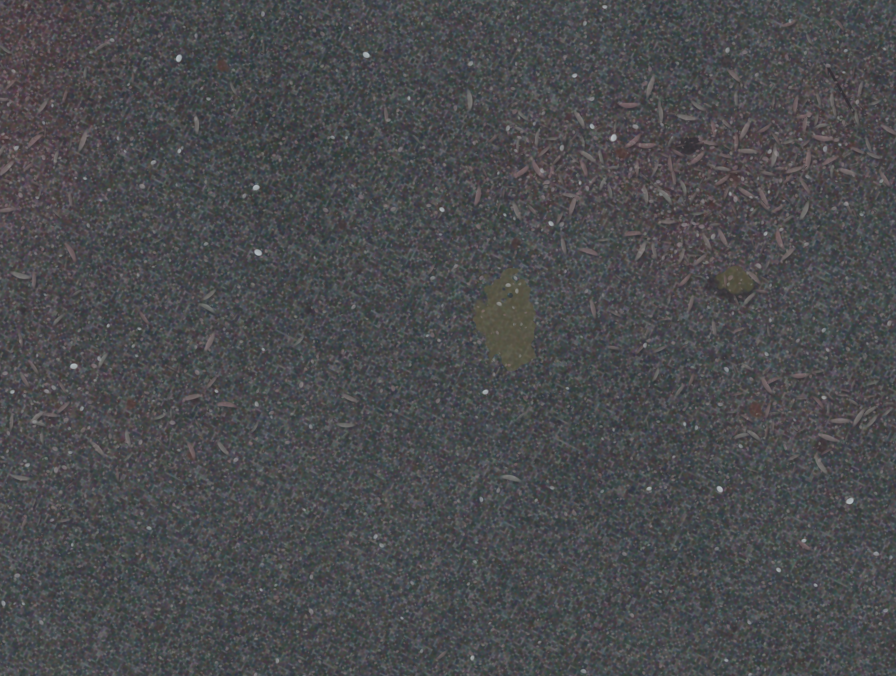
Write a Shadertoy shader that draws this texture.

```glsl
// Dark, grainy sand strewn with pale shell chips, pebbles and olive flakes.

const vec3 SAND = vec3(0.280, 0.291, 0.301);
const vec3 WARM_SAND = vec3(0.318, 0.282, 0.297);
const vec3 SHELL_PINK = vec3(0.48, 0.39, 0.40);
const vec3 SHELL_GREY = vec3(0.48, 0.49, 0.47);
const vec3 CHALK = vec3(0.70, 0.73, 0.74);
const vec3 RUST = vec3(0.36, 0.23, 0.21);
const vec3 OLIVE = vec3(0.345, 0.335, 0.270);
const vec3 SHADOW = vec3(0.18, 0.17, 0.19);

// Hash without sine
vec3 hash3(vec2 cell, float seed) {
    vec3 h = fract(vec3(cell.xyx + seed * 17.3) * vec3(0.1031, 0.1030, 0.0973));
    h += dot(h, h.yxz + 33.33);
    return fract((h.xxy + h.yzz) * h.zyx);
}

// Smooth noise with three independent channels
vec3 noise3(vec2 p, float seed) {
    vec2 i = floor(p), f = fract(p);
    f = f * f * (3.0 - 2.0 * f);
    vec3 low = mix(hash3(i, seed), hash3(i + vec2(1, 0), seed), f.x);
    vec3 high = mix(hash3(i + vec2(0, 1), seed), hash3(i + vec2(1, 1), seed), f.x);
    return mix(low, high, f.y);
}

mat2 rotation(float angle) {
    float c = cos(angle), s = sin(angle);
    return mat2(c, -s, s, c);
}

float blob(vec2 p, vec2 center, vec2 radius) {
    vec2 q = (p - center) / radius;
    return exp(-dot(q, q));
}

// Where the shell litter gathers
float litter(vec2 p) {
    float drift = blob(p, vec2(0.93, 0.76), vec2(0.22, 0.075))
                + blob(p, vec2(1.22, 0.82), vec2(0.13, 0.09))
                + blob(p, vec2(1.04, 0.62), vec2(0.10, 0.10))
                + 0.8 * blob(p, vec2(1.19, 0.39), vec2(0.13, 0.06))
                + 0.5 * blob(p, vec2(0.03, 0.82), vec2(0.11, 0.20))
                + 0.4 * blob(p, vec2(0.12, 0.40), vec2(0.24, 0.15));
    return clamp(drift * (0.45 + 1.1 * noise3(p * 14.0, 3.0).x), 0.0, 1.0);
}

// Scattered ellipses: x coverage, y tone, z hue choice.
// chance = (everywhere, extra in litter), size = (half length, half width)
vec3 scatter(vec2 p, float scale, vec2 chance, vec2 size, float soft, float seed) {
    vec3 found = vec3(0.0);
    vec2 home = floor(p * scale);
    for (int y = -1; y <= 1; y++)
    for (int x = -1; x <= 1; x++) {
        vec2 cell = home + vec2(x, y);
        vec3 place = hash3(cell, seed), look = hash3(cell, seed + 5.0);
        vec2 center = (cell + 0.1 + 0.8 * place.xy) / scale;
        if (place.z > chance.x + chance.y * litter(center)) continue;
        vec2 radius = size * mix(0.5, 1.3, look.x * look.x);
        vec2 q = rotation(look.y * 6.283) * (p - center);
        q.y += q.x * q.x / size.x * (look.z - 0.5) * 0.25;
        float d = (length(q / radius) - 1.0) * radius.y;
        float cover = smoothstep(soft, -soft, d);
        float tone = look.x + 0.35 * clamp(q.y / radius.y, -1.0, 1.0);
        if (cover > found.x) found = vec3(cover, tone, look.z);
    }
    return found;
}

// Ragged flake: coverage with a torn outline
float flake(vec2 p, vec2 center, vec2 radius, float rag) {
    vec2 q = (p - center) / radius;
    float tear = noise3(p * 45.0, 8.0).x + 0.5 * noise3(p * 110.0, 9.0).y - 0.75;
    return smoothstep(0.1, -0.1, length(q) - 0.9 + rag * tear);
}

float stick(vec2 p, vec2 a, vec2 b, float radius, float soft) {
    vec2 along = b - a;
    float t = clamp(dot(p - a, along) / dot(along, along), 0.0, 1.0);
    return smoothstep(soft, -soft, length(p - a - t * along) - radius);
}

// Fine grain around zero: slight colour, few bright peaks
vec3 grain(vec2 p, float scale, float seed) {
    vec3 hue = noise3(rotation(0.5) * p * scale, seed) - 0.5;
    float light = noise3(rotation(1.1) * p * scale, seed + 2.0).x;
    return (light * light - 0.28) * 0.14 + hue * vec3(0.085, 0.055, 0.065);
}

void mainImage(out vec4 fragColor, in vec2 fragCoord) {
    vec2 p = fragCoord / iResolution.y;
    float soft = max(0.0013, 0.7 / iResolution.y);
    float mess = litter(p);

    // Sand bed with broad tints
    float redEdge = blob(p, vec2(0.0, 0.95), vec2(0.16, 0.35));
    vec3 color = mix(SAND, WARM_SAND, clamp(0.7 * mess + 0.8 * redEdge, 0.0, 1.0));
    color -= 0.02 * blob(p, vec2(0.38, 0.82), vec2(0.35, 0.15));
    color += 0.02 * (noise3(p * 7.0, 1.0).x - 0.5);

    // Grain at two sizes
    color += grain(p, 290.0, 21.0) + 0.35 * grain(p, 140.0, 31.0);

    // Flakes, dark hollows and a twig
    vec3 leaf = OLIVE + 0.4 * grain(p, 250.0, 25.0);
    color = mix(color, leaf, 0.85 * flake(p, vec2(0.745, 0.52), vec2(0.050, 0.056), 1.1));
    color = mix(color, SHADOW, 0.6 * flake(p, vec2(1.080, 0.578), vec2(0.037, 0.025), 0.5));
    color = mix(color, leaf * 0.95, 0.9 * flake(p, vec2(1.085, 0.586), vec2(0.032, 0.021), 0.5));
    color = mix(color, SHADOW, 0.7 * flake(p, vec2(1.022, 0.785), vec2(0.022, 0.016), 0.8));
    color = mix(color, SHADOW, 0.8 * stick(p, vec2(1.225, 0.90), vec2(1.262, 0.835), 0.002, soft));
    vec3 pebble = scatter(p, 16.0, vec2(0.06, 0.30), vec2(0.009, 0.007), 0.003, 11.0);
    color = mix(color, mix(SHADOW, RUST, pebble.z), 0.6 * pebble.x);

    // Shell chips above their shadows
    vec2 chip = vec2(0.0115, 0.0030);
    vec2 chipChance = vec2(0.006, 0.75);
    float shade = scatter(p + vec2(-0.002, 0.004), 50.0, chipChance, chip, soft * 1.5, 41.0).x;
    color = mix(color, SHADOW, 0.4 * shade);
    vec3 shell = scatter(p, 50.0, chipChance, chip, soft, 41.0);
    color = mix(color, mix(SHELL_PINK, SHELL_GREY, shell.z) * (0.72 + 0.38 * shell.y), 0.7 * shell.x);

    // Pale crumbs, from sand glints to a few chalky pebbles
    vec3 glint = scatter(p, 120.0, vec2(0.16, 0.25), vec2(0.0021, 0.0016), soft, 71.0);
    color = mix(color, mix(SHELL_PINK, SHELL_GREY, glint.z) * (0.85 + 0.3 * glint.y), 0.6 * glint.x);
    vec3 crumb = scatter(p, 70.0, vec2(0.06, 0.22), vec2(0.0034, 0.0024), soft, 51.0);
    color = mix(color, mix(SHELL_PINK, CHALK, crumb.z) * (0.75 + 0.25 * crumb.y), 0.65 * crumb.x);
    vec3 chalk = scatter(p, 17.0, vec2(0.10, 0.20), vec2(0.0046, 0.0034), soft, 61.0);
    color = mix(color, CHALK * (0.8 + 0.25 * chalk.y), 0.85 * chalk.x);

    fragColor = vec4(clamp(color, 0.0, 1.0), 1.0);
}
```
